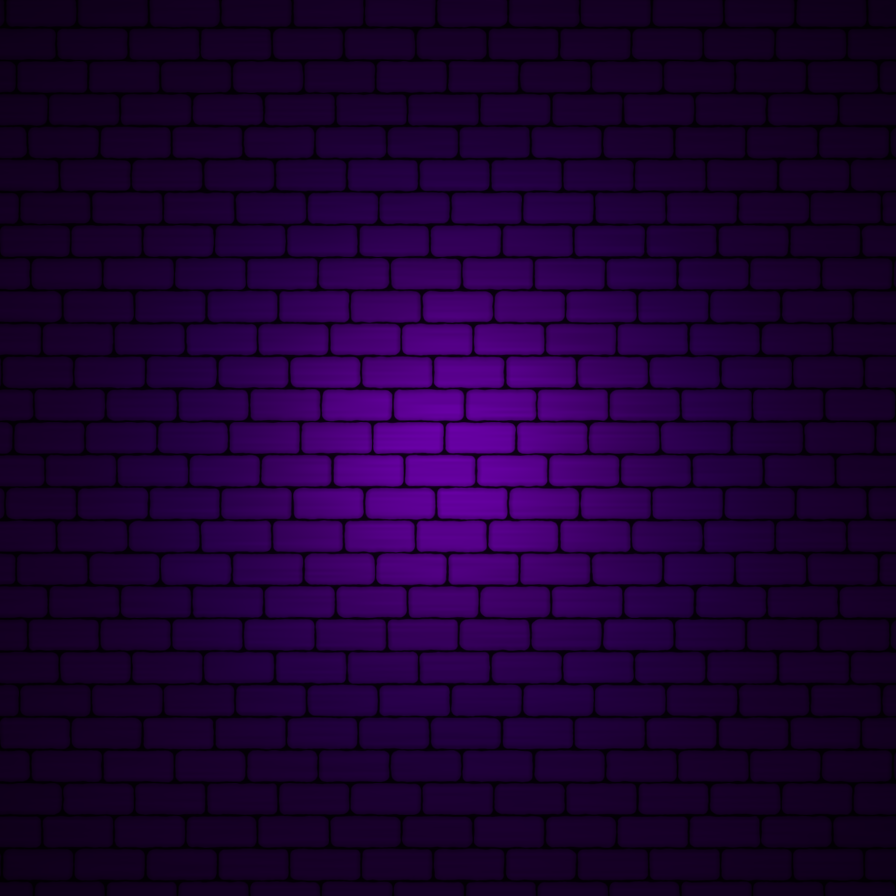
A Shadertoy shader for this texture:

```glsl
// Dark brick wall lit by a soft violet glow at its centre.
#define BRICK vec2(0.0802, 0.03663)   // brick pitch
#define FIRST_JOINT vec2(0.0057, 0.0309) // left joint, top joint
#define ROW_SHIFT 0.443               // sideways step per course, in bricks
#define EXTRA_SHIFT 0.271             // added on every third course
#define GAP 0.0011                    // half width of the mortar
#define CORNER 0.0075                 // corner rounding
#define WOBBLE 0.0011                 // roughness of the brick edges
#define GLOW_CENTER vec2(0.502, 0.495)
#define GLOW_RADIUS 0.20
#define GLOW_COLOR vec3(0.265, 0.0, 0.40)
#define WALL_COLOR vec3(0.132, 0.0, 0.23)
#define MORTAR 0.14                   // mortar brightness

// Integer hash to 0..1
float hash(vec2 p) {
    uvec2 q = uvec2(ivec2(floor(p))) * uvec2(1597334673u, 3812015801u);
    uint n = (q.x ^ q.y) * 1597334673u;
    n = (n ^ (n >> 15)) * 2246822519u;
    n ^= n >> 13;
    return float(n >> 8) / 16777216.0;
}

// Smooth value noise
float noise(vec2 p) {
    vec2 i = floor(p), f = fract(p);
    f = f * f * (3.0 - 2.0 * f);
    return mix(mix(hash(i), hash(i + vec2(1, 0)), f.x),
               mix(hash(i + vec2(0, 1)), hash(i + vec2(1, 1)), f.x), f.y);
}

float roundedBox(vec2 p, vec2 halfSize, float radius) {
    vec2 q = abs(p) - halfSize + radius;
    return length(max(q, 0.0)) + min(max(q.x, q.y), 0.0) - radius;
}

// Radial light over the wall: violet core, bluish ring, dim surroundings
vec3 wallLight(vec2 uv) {
    float r = length(uv - GLOW_CENTER);
    float core = exp(-r * r / (GLOW_RADIUS * GLOW_RADIUS));
    float ring = exp(-pow((r - 0.29) / 0.09, 2.0));
    return WALL_COLOR * exp(-1.9 * r * r) + GLOW_COLOR * core
         + vec3(0.0, 0.0, 0.025) * ring;
}

void mainImage(out vec4 fragColor, in vec2 fragCoord) {
    vec2 uv = fragCoord / iResolution.xy;
    float pixel = 1.0 / iResolution.y;

    // Brick cell, courses counted downwards from the top
    vec2 grid = (vec2(uv.x, 1.0 - uv.y) - FIRST_JOINT) / BRICK;
    grid.y += 1.0;
    float row = floor(grid.y);
    grid.x -= ROW_SHIFT * row + EXTRA_SHIFT * floor((row + 2.0) / 3.0);
    vec2 id = floor(grid);
    vec2 local = (fract(grid) - 0.5) * BRICK;

    // Uneven rounded outline
    vec2 seed = id * 17.0;
    float rough = noise(local * 110.0 + seed + 8.0) - 0.5;
    float fine = noise(local * 330.0 + seed + 40.0) - 0.5;
    float radius = CORNER * mix(0.75, 1.15, hash(id + 91.0));
    float d = roundedBox(local, 0.5 * BRICK - GAP, radius);
    d += WOBBLE * (rough + 0.35 * fine);

    // Face shading: soft edges, horizontal streaks, slight tone per brick
    float face = 1.0 - smoothstep(-pixel, pixel, d);
    float bevel = mix(0.78, 1.0, smoothstep(0.0, 0.006, -d));
    float streak = 1.0 + 0.09 * (noise(uv * vec2(14.0, 300.0)) - 0.5);
    float tone = 1.0 + 0.07 * (hash(id + 33.0) - 0.5) + 1.8 * local.y;

    float shade = mix(MORTAR, bevel * streak * tone, face);
    fragColor = vec4(wallLight(uv) * shade, 1.0);
}
```
